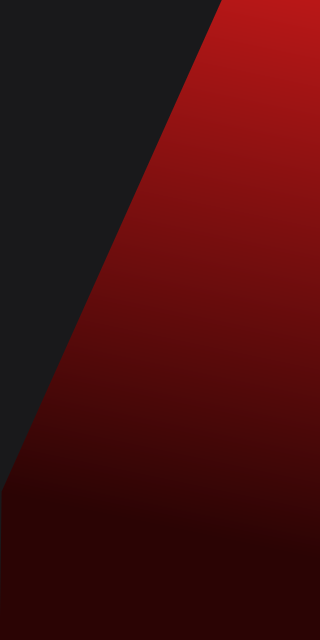
Give the GLSL for this background, as a WebGL 1 fragment shader.

```glsl
precision highp float;
// A red panel with a slanted left side on a charcoal ground.
// Two half planes cut the panel; a slightly tilted linear gradient
// fades it from bright red at the top to deep maroon at the base.

uniform vec2 u_resolution;

#define CHARCOAL vec3(0.098, 0.098, 0.106)
#define BRIGHT_RED vec3(0.725, 0.092, 0.092)
#define DEEP_MAROON vec3(0.170, 0.015, 0.016)
#define EDGE_TOP vec2(0.693, 1.0)
#define EDGE_KNEE vec2(0.005, 0.232)
#define EDGE_FOOT vec2(0.0, 0.035)
#define FADE_TILT 0.105
#define FADE_START -0.10
#define FADE_END 0.768

// Signed distance to the line from low to high, positive on its right.
float rightOfLine(vec2 point, vec2 low, vec2 high) {
  vec2 along = normalize(high - low);
  return dot(point - low, vec2(along.y, -along.x));
}

void main() {
  vec2 uv = gl_FragCoord.xy / u_resolution;
  vec2 aspect = vec2(u_resolution.x / u_resolution.y, 1.0);
  float pixel = 1.0 / u_resolution.y;

  // Panel colour along the tilted gradient
  float depth = 1.0 - uv.y - FADE_TILT * uv.x;
  float fade = clamp((depth - FADE_START) / (FADE_END - FADE_START), 0.0, 1.0);
  vec3 panel = mix(BRIGHT_RED, DEEP_MAROON, fade);

  // Panel outline: long slant above the knee, thin sliver below it
  float slant = rightOfLine(uv * aspect, EDGE_KNEE * aspect, EDGE_TOP * aspect);
  float sliver = rightOfLine(uv * aspect, EDGE_FOOT * aspect, EDGE_KNEE * aspect);
  float coverage = clamp(min(slant, sliver) / pixel + 0.5, 0.0, 1.0);

  gl_FragColor = vec4(mix(CHARCOAL, panel, coverage), 1.0);
}
```
